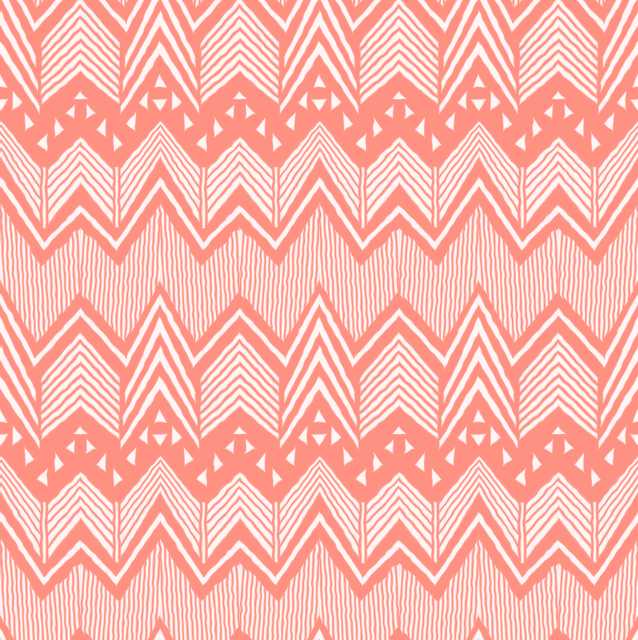
This pattern is drawn by a WebGL 1 fragment shader. Its source:

```glsl
precision highp float;
// Hand-drawn zigzag textile in coral and off-white: chevron bands, a hatched
// comb and rows of small triangles. One tile is folded about its tall peak,
// drawn with signed distances, and roughened by noise that wraps on the tile.

uniform vec2 u_resolution;

const float CANVAS_UNITS = 768.0;           // canvas height in design units
const vec2 TILE = vec2(191.2, 402.0);
const float HALF_TILE = 95.6;               // tall peak to low peak
const float TALL_PEAK_X = 0.8;
const float TILE_TOP = 141.0;
const float TRIANGLE_TOP = 60.0;
const vec2 NOISE_CELLS = vec2(24.0, 50.0);
const float WOBBLE = 1.8;
const float SOFTNESS = 1.2;
const float COMB_PITCH = 5.62;
const float COMB_SLANT = 0.05;
const float COMB_HALF_WIDTH = 1.55;
const float LINE_HALF_WIDTH = 3.0;
const vec3 CORAL = vec3(1.0, 0.57, 0.51);
const vec3 CREAM = vec3(1.0, 0.96, 0.955);

float hash(vec2 p) {
  vec3 q = fract(p.xyx * 0.1031);
  q += dot(q, q.yzx + 33.33);
  return fract((q.x + q.y) * q.z);
}

// Value noise that repeats with the tile
float tileNoise(vec2 p, float seed) {
  vec2 g = p / TILE * NOISE_CELLS;
  vec2 i = floor(g), f = fract(g);
  f = f * f * (3.0 - 2.0 * f);
  vec2 a = mod(i, NOISE_CELLS) + seed;
  vec2 b = mod(i + 1.0, NOISE_CELLS) + seed;
  return mix(mix(hash(a), hash(vec2(b.x, a.y)), f.x),
             mix(hash(vec2(a.x, b.y)), hash(b), f.x), f.y);
}

// Zigzag through heights h = (tall peak, valley, low peak): (height, slope)
vec2 zigzag(float x, vec3 h, float valleyX) {
  float slope = x < valleyX ? (h.y - h.x) / valleyX
                            : (h.z - h.y) / (HALF_TILE - valleyX);
  return vec2(h.y + slope * (x - valleyX), slope);
}

// Signed distance below a zigzag, y pointing down
float below(vec2 p, vec3 h, float valleyX) {
  vec2 z = zigzag(p.x, h, valleyX);
  return (p.y - z.x) * inversesqrt(1.0 + z.y * z.y);
}

// Band cut into n stripes; grade widens the lower ones
float stripes(float y, float top, float bottom, float n, float gap, float grade) {
  float t = (y - top) / (bottom - top);
  float u = n * t * (1.0 + grade - grade * t);
  float pitch = (bottom - top) / n * 0.64;
  float body = (abs(t - 0.5) - 0.5) * n * pitch;
  return max(body, gap - abs(fract(u + 0.5) - 0.5) * pitch);
}

// Isosceles triangle with its apex towards +y
float triangle(vec2 p, float halfBase, float height) {
  float side = (abs(p.x) * height + (p.y - height * 0.5) * halfBase)
             / length(vec2(halfBase, height));
  return max(-p.y - height * 0.5, side);
}

float chevronBand(vec2 p) {
  float top = zigzag(p.x, vec3(143.0, 207.0, 163.0), 52.0).x;
  float bottom = zigzag(p.x, vec3(191.0, 277.0, 222.0), 52.0).x;
  float post = abs(p.x - 52.0);
  float d = max(stripes(p.y, top, bottom, 5.0, 1.35, 0.25), 4.6 - post);
  d = min(d, max(post - 1.5, abs(p.y - 237.0) - 36.0));
  float line = abs(below(p, vec3(218.0, 295.0, 250.0), 52.0));
  return min(d, line - LINE_HALF_WIDTH);
}

float combBand(vec2 p, float side) {
  float s = (p.x - COMB_SLANT * (p.y - 250.0)) / COMB_PITCH;
  float raggedness = 5.0 * (hash(vec2(floor(s) + 50.0, side * 7.0 + 9.0)) - 0.5);
  vec2 q = p + vec2(0.0, raggedness);
  float body = max(-below(q, vec3(245.0, 319.0, 274.0), 49.0),
                   below(q, vec3(338.0, 410.0, 351.0), 42.0));
  return max(body, abs(fract(s) - 0.5) * COMB_PITCH - COMB_HALF_WIDTH);
}

float peakBand(vec2 p) {
  float d = abs(below(p, vec3(359.0, 435.0, 374.0), 41.0)) - LINE_HALF_WIDTH;
  // Tapered strokes nested under the tall peak
  for (int i = 0; i < 3; i++) {
    float k = float(i);
    float slope = 2.1 - 0.25 * k;
    float stroke = abs(p.y - 389.0 - 35.0 * k - slope * p.x) * inversesqrt(1.0 + slope * slope);
    d = min(d, max(stroke - mix(4.0, 2.3, p.x / 48.0), p.x - 42.0 - 2.5 * k));
  }
  // Striped arrow under the low peak
  float e = HALF_TILE - p.x;
  float arrow = stripes(p.y, 396.0 + 1.18 * e, 490.0 + 0.85 * e, 7.0, 1.6, 0.0);
  return min(d, max(arrow, e - 46.5));
}

float triangleRow(vec2 p) {
  float d = triangle(vec2(p.x, 97.0 - p.y), 7.0, 15.0);
  d = min(d, triangle(vec2(p.x, p.y - 126.0), 9.0, 13.0));
  d = min(d, triangle(vec2(HALF_TILE - p.x, 114.0 - p.y), 8.0, 10.0));
  // Sideways triangles step down to the valley and up again
  for (int i = 0; i < 5; i++) {
    float k = float(i);
    vec2 c = i < 3 ? vec2(20.0 + 15.0 * k, 122.0 + 25.0 * k)
                   : vec2(33.0 + 12.5 * k, 211.0 - 19.0 * k);
    float facing = (i == 2 || i == 4) ? -1.0 : 1.0;
    vec2 q = p - c;
    d = min(d, triangle(vec2(q.y - 0.25 * q.x * facing, q.x * facing), i == 4 ? 8.0 : 11.0, 11.0));
  }
  return d;
}

void main() {
  float unit = CANVAS_UNITS / u_resolution.y;
  vec2 p = vec2(gl_FragCoord.x, u_resolution.y - gl_FragCoord.y) * unit;
  p += WOBBLE * (vec2(tileNoise(p, 3.0), tileNoise(p, 91.0)) - 0.5);

  // Fold the tile about its tall peak
  float x = mod(p.x - TALL_PEAK_X + HALF_TILE, TILE.x) - HALF_TILE;
  vec2 q = vec2(abs(x), mod(p.y - TILE_TOP, TILE.y) + TILE_TOP);
  vec2 r = vec2(abs(x), mod(p.y - TRIANGLE_TOP, TILE.y) + TRIANGLE_TOP);

  float d = min(min(chevronBand(q), combBand(q, step(0.0, x))),
                min(peakBand(q), triangleRow(r)));
  float soft = max(SOFTNESS, 0.7 * unit);
  gl_FragColor = vec4(mix(CREAM, CORAL, smoothstep(-soft, soft, d)), 1.0);
}
```
